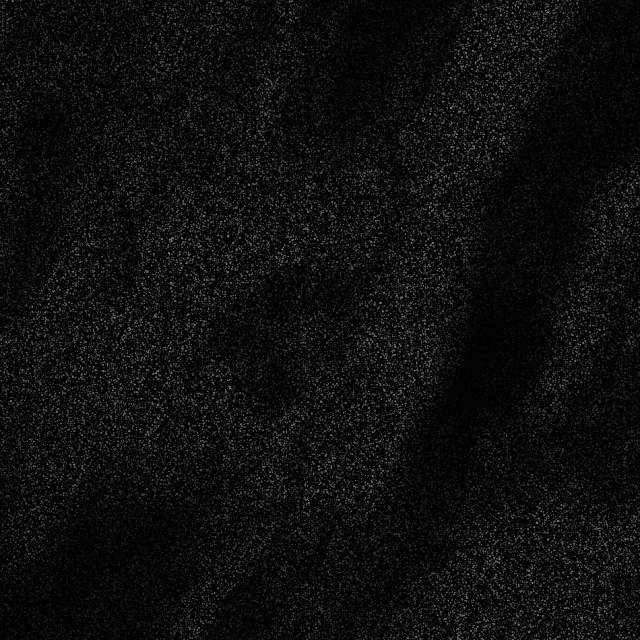
This texture is drawn by a Shadertoy shader. Its source:

```glsl
// Black sanded cloth: fine grey grains scattered over near-black ground.
// Jittered dots in a grid form the grain; stretched, warped noise forms
// leaning soft folds and dark creases that dim it. Sparse pale specks on top.

const vec3  GROUND = vec3(0.006);
const vec3  TINT = vec3(1.0);
const float GRAINS = 330.0;         // grain cells across the canvas
const float GRAIN_PEAK = 0.30;      // brightness of the strongest grains
const vec2  GRAIN_RADIUS = vec2(0.22, 0.58);
const float SPECKS = 42.0;          // speck cells across the canvas
const float SPECK_SHARE = 0.07;
const vec2  SPECK_RADIUS = vec2(0.035, 0.085);
const float SPECK_PEAK = 0.42;
const float FOLD_LEAN = 0.42;       // sideways drift per unit of height
const vec2  FOLD_SCALE = vec2(5.2, 2.1);
const vec2  FOLD_LIGHT = vec2(0.28, 1.42);
const float CREASE_DEPTH = 0.62;

// Integer hash: three random values per cell and layer
vec3 hash3(vec2 cell, int layer) {
    uvec3 v = uvec3(ivec3(ivec2(cell), layer)) * 1664525u + 1013904223u;
    v.x += v.y * v.z; v.y += v.z * v.x; v.z += v.x * v.y;
    v ^= v >> 16u;
    v.x += v.y * v.z; v.y += v.z * v.x; v.z += v.x * v.y;
    return vec3(v >> 8u) / 16777216.0;
}

float valueNoise(vec2 p, int layer) {
    vec2 i = floor(p), f = fract(p);
    f = f * f * f * (f * (f * 6.0 - 15.0) + 10.0);
    float low = mix(hash3(i, layer).x, hash3(i + vec2(1, 0), layer).x, f.x);
    float high = mix(hash3(i + vec2(0, 1), layer).x, hash3(i + vec2(1, 1), layer).x, f.x);
    return mix(low, high, f.y);
}

float fbm(vec2 p, int layer) {
    float sum = 0.0, weight = 0.5;
    for (int k = 0; k < 4; k++) {
        sum += weight * valueNoise(p, layer + k);
        p = mat2(1.9, 0.5, -0.5, 1.9) * p + 7.3;
        weight *= 0.5;
    }
    return sum / 0.9375;
}

// Light on the cloth: broad folds, narrow creases, faint mottling
float foldLight(vec2 uv) {
    vec2 warp = vec2(fbm(uv * 3.5, 20), fbm(uv * 3.5 + 9.0, 30)) - 0.5;
    vec2 p = uv + 0.16 * warp;
    p.x -= FOLD_LEAN * p.y;
    p = p * FOLD_SCALE + 20.0;
    float light = mix(FOLD_LIGHT.x, FOLD_LIGHT.y, smoothstep(0.26, 0.66, fbm(p, 40)));
    float ridge = abs(fbm(p * vec2(0.9, 0.8) + 31.0, 50) - 0.5);
    float patches = smoothstep(0.42, 0.68, valueNoise(p * vec2(0.9, 1.3) + 5.0, 60));
    light *= 1.0 - CREASE_DEPTH * patches * (1.0 - smoothstep(0.0, 0.10, ridge));
    return light * mix(0.82, 1.18, valueNoise(uv * 48.0, 70));
}

// Brightest jittered dot covering this point
float grain(vec2 uv, float pixel) {
    vec2 p = uv * GRAINS, home = floor(p);
    float soft = max(0.22, 0.5 * GRAINS * pixel);
    float value = 0.0;
    for (int y = -1; y <= 1; y++) {
        for (int x = -1; x <= 1; x++) {
            vec2 cell = home + vec2(x, y);
            vec3 place = hash3(cell, 1), look = hash3(cell, 2);
            vec2 centre = cell + 0.5 + 0.8 * (place.xy - 0.5);
            float radius = mix(GRAIN_RADIUS.x, GRAIN_RADIUS.y, look.x);
            float cover = 1.0 - smoothstep(radius - soft, radius + soft, length(p - centre));
            value = max(value, cover * look.y * look.y);
        }
    }
    return GRAIN_PEAK * value;
}

// Rare larger flecks, kept whole inside their cells
float specks(vec2 uv, float pixel) {
    vec2 p = uv * SPECKS, cell = floor(p);
    vec3 place = hash3(cell, 3), look = hash3(cell, 4);
    vec2 offset = fract(p) - 0.5 - 0.6 * (place.xy - 0.5);
    offset.x *= mix(0.75, 1.25, look.z);
    float radius = mix(SPECK_RADIUS.x, SPECK_RADIUS.y, look.x * look.x);
    float soft = max(0.02, 0.5 * SPECKS * pixel);
    float cover = 1.0 - smoothstep(radius - soft, radius + soft, length(offset));
    return cover * step(place.z, SPECK_SHARE) * SPECK_PEAK * mix(0.5, 1.0, look.y);
}

void mainImage(out vec4 fragColor, in vec2 fragCoord) {
    float pixel = 1.0 / iResolution.y;
    vec2 uv = fragCoord * pixel;
    float light = foldLight(uv);
    float value = grain(uv, pixel) * light;
    value = max(value, specks(uv, pixel) * min(light, 1.0));
    fragColor = vec4(GROUND + TINT * value, 1.0);
}
```
